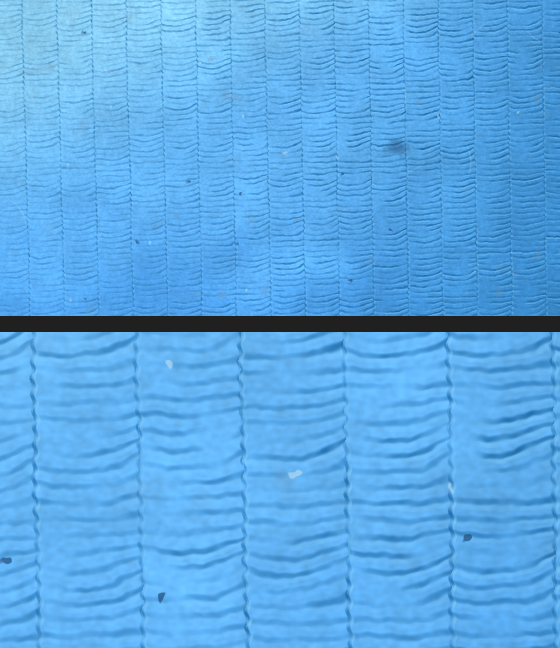
Top, the full canvas; bottom, a detail of the centre.
This texture is drawn by a WebGL 2 fragment shader. Its source:

```glsl
#version 300 es
precision highp float;
// Worn blue rubber mat: leaning columns split by beaded seams, each filled with
// fine grooves that sag and sweep up to the right. Grooves come from a bent row
// coordinate; gradient noise adds fading and stains, hashed cells add specks.

uniform vec2 u_resolution;
out vec4 fragColor;

// Lengths are in canvas heights.
const float COLUMN_WIDTH = 0.1097;
const float FIRST_SEAM = 0.069;
const float LEAN_LEFT = 0.028;
const float LEAN_RIGHT = 0.014;
const float ROWS = 57.0;
const float BUNDLES = 7.7;        // groups of strongly bent grooves, top to bottom
const float GROOVE_WIDTH = 0.16;  // in rows
const float SEAM_WIDTH = 0.0021;
const float GRAIN = 0.11;
const float TAU = 6.2831853;

const vec3 PALE = vec3(0.56, 0.83, 0.97);
const vec3 SKY = vec3(0.40, 0.72, 0.975);
const vec3 DEEP = vec3(0.31, 0.64, 0.94);
const vec3 SHADE = vec3(0.22, 0.535, 0.79);
const vec3 GROOVE = vec3(0.12, 0.42, 0.66);
const vec3 LIP = vec3(0.54, 0.82, 0.99);
const vec3 DIRT = vec3(0.45, 0.56, 0.64);
const vec3 INK = vec3(0.13, 0.30, 0.47);
const vec3 CHIP = vec3(0.76, 0.88, 0.95);

float hash(vec2 p) {
  vec3 q = fract(vec3(p.xyx) * vec3(0.1031, 0.1030, 0.0973));
  q += dot(q, q.yzx + 33.33);
  return fract((q.x + q.y) * q.z);
}

float slope(vec2 cell, vec2 offset) {
  float a = TAU * hash(cell);
  return dot(vec2(cos(a), sin(a)), offset);
}

// Gradient noise, roughly -0.7 to 0.7
float noise(vec2 p) {
  vec2 i = floor(p), f = fract(p);
  vec2 w = f * f * f * (f * (f * 6.0 - 15.0) + 10.0);
  vec2 e = vec2(1.0, 0.0);
  return mix(mix(slope(i, f), slope(i + e.xy, f - e.xy), w.x),
             mix(slope(i + e.yx, f - e.yx), slope(i + e.xx, f - e.xx), w.x), w.y);
}

float fbm(vec2 p) {
  float sum = 0.0, gain = 0.6;
  for (int i = 0; i < 4; i++) {
    sum += gain * noise(p);
    p = p * 2.03 + 17.7;
    gain *= 0.5;
  }
  return sum;
}

// Soft line of the given half width around d = 0
float stroke(float d, float halfWidth, float blur) {
  return 1.0 - smoothstep(halfWidth - blur, halfWidth + blur, abs(d));
}

// One ragged, randomly turned fleck per hashed cell; long ones are scratches
float fleck(vec2 p, float cells, float seed, float chance, vec2 size, float pixel) {
  vec2 id = floor(p * cells) + seed;
  vec2 centre = 0.3 + 0.4 * vec2(hash(id + 3.1), hash(id + 7.7));
  vec2 q = (fract(p * cells) - centre) / cells;
  float a = TAU * hash(id + 11.3);
  q = mat2(cos(a), sin(a), -sin(a), cos(a)) * q;
  q.y += 5.0 * q.x * q.x;
  float scale = mix(0.55, 1.2, hash(id + 19.9));
  float d = (length(q / size) - scale + 1.3 * noise(p * 130.0)) * size.y;
  return step(hash(id), chance) * (1.0 - smoothstep(-pixel, pixel, d));
}

void main() {
  float pixel = 1.0 / u_resolution.y;
  vec2 p = gl_FragCoord.xy * pixel;
  float across = gl_FragCoord.x / u_resolution.x;

  // Lighting: pale upper left, deeper below, shaded to the right
  float cloud = fbm(p * 3.0);
  vec3 color = mix(DEEP, SKY, smoothstep(-0.05, 0.5, p.y + 0.4 * cloud));
  color = mix(color, PALE, smoothstep(0.6, 1.25, p.y + 0.75 * (0.5 - across)));
  color = mix(color, SHADE, 0.9 * smoothstep(0.5, 1.12, across + 0.2 * (0.5 - p.y)));
  color *= 1.0 + 0.13 * cloud + 0.09 * fbm(p * vec2(7.0, 9.0) + 9.0);
  color *= 1.0 + GRAIN * (fbm(p * 50.0) + 0.6 * noise(p * vec2(110.0, 150.0)));

  // Leaning columns with seams that wobble along the rows
  float lean = mix(LEAN_LEFT, LEAN_RIGHT, across) * (1.0 - p.y);
  float wobble = 0.0012 * sin(TAU * p.y * ROWS) + 0.004 * noise(p * vec2(4.0, 12.0));
  float c = (p.x - FIRST_SEAM - lean + wobble) / COLUMN_WIDTH;
  float column = floor(c), u = c - column;

  // Grooves: bundled sag plus an upward sweep at the right end
  float bundle = 0.5 + 0.5 * sin(TAU * (p.y * BUNDLES + 0.25 * hash(vec2(column, 5.0))));
  float bend = pow(u, 3.0) + 0.15 * pow(1.0 - u, 4.0) - 0.3 * sin(0.5 * TAU * u);
  float row = p.y * ROWS - bend * mix(0.2, 0.95, bundle) + hash(vec2(column, 1.0));
  row += 0.28 * noise(vec2(c * 2.5, p.y * 24.0)) + 0.12 * noise(vec2(c * 9.0, p.y * 40.0));
  float d = fract(row) - 0.5;
  float blur = max(0.12, 0.7 * ROWS * pixel);
  float wear = smoothstep(-0.5, 0.25, noise(vec2(c * 1.7, row * 0.45)) + 0.35 * (u - 0.5));
  wear *= 0.9 + 0.6 * noise(vec2(c * 7.0, row * 1.3));
  float depth = wear * mix(0.5, 1.0, hash(vec2(floor(row), column)));
  depth *= mix(0.42, 1.0, smoothstep(0.0, 0.9, across)) * mix(0.75, 1.0, bundle);
  color = mix(color, LIP, 0.42 * depth * stroke(d + 0.32, GROOVE_WIDTH, blur));
  color = mix(color, GROOVE, depth * stroke(d, GROOVE_WIDTH, blur));

  // Beaded seams: dark notches beside light nubs
  float s = (u - step(0.5, u)) * COLUMN_WIDTH;
  float bead = 0.5 + 0.5 * sin(TAU * p.y * ROWS + 1.2 + 3.0 * noise(vec2(column, p.y * 20.0)));
  float seamWear = 0.6 + 0.8 * noise(vec2(floor(c + 0.5) * 3.7, p.y * 18.0));
  color = mix(color, LIP, 0.65 * seamWear * (1.0 - bead) * stroke(s - 0.0025, SEAM_WIDTH, pixel));
  color = mix(color, GROOVE, seamWear * mix(0.15, 0.9, bead) * stroke(s, SEAM_WIDTH, pixel));

  // Stains: faint grime and one dark smudge
  float grime = smoothstep(0.2, 0.6, fbm(p * vec2(9.0, 11.0) + 40.0));
  color = mix(color, DIRT, 0.3 * grime);
  float smudge = length((p - vec2(1.257, 0.535)) / vec2(0.045, 0.032)) + 0.8 * fbm(p * 30.0);
  color = mix(color, INK, 0.45 * (1.0 - smoothstep(0.2, 1.2, smudge)));

  // Specks, chips and scratches
  color = mix(color, INK, 0.7 * fleck(p, 6.0, 21.0, 0.14, vec2(0.006, 0.0035), pixel));
  color = mix(color, DIRT, 0.4 * fleck(p, 8.0, 53.0, 0.1, vec2(0.011, 0.006), 2.0 * pixel));
  color = mix(color, CHIP, 0.6 * fleck(p, 7.0, 87.0, 0.14, vec2(0.005, 0.003), pixel));
  color = mix(color, CHIP, 0.35 * fleck(p, 5.0, 131.0, 0.18, vec2(0.025, 0.0015), pixel));

  fragColor = vec4(clamp(color, 0.0, 1.0), 1.0);
}
```
